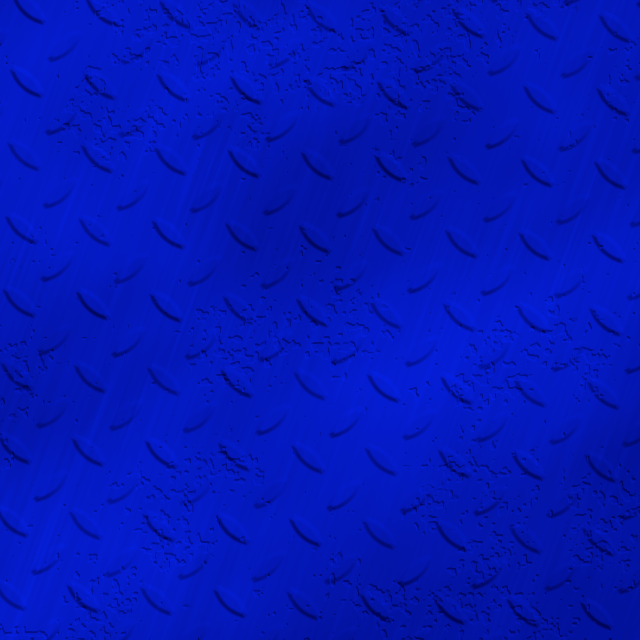
Reproduce this texture procedurally as a WebGL 2 fragment shader.

```glsl
#version 300 es
precision highp float;
// Worn blue tread plate: lozenges of two leanings alternate on a slightly
// turned square lattice. Lozenges and chipped paint form one height field,
// lit as a relief over cloudy, brushed metal.

uniform vec2 u_resolution;
out vec4 fragColor;

const vec3 DEEP_BLUE = vec3(0.008, 0.045, 0.48);
const vec3 LIT_BLUE = vec3(0.02, 0.118, 0.85);
const float PERIOD = 0.1146;          // lattice step, in canvas widths
const float LATTICE_TURN = -0.032;
const vec2 LATTICE_ORIGIN = vec2(0.046, 0.987);
const float BRUSH_ANGLE = 1.22;
const vec2 LIGHT = vec2(0.45, 0.89);

float hash(vec2 p) {
    vec3 q = fract(p.xyx * 0.1031);
    q += dot(q, q.yzx + 33.33);
    return fract((q.x + q.y) * q.z);
}

float noise(vec2 p) {
    vec2 i = floor(p), f = fract(p);
    f = f * f * (3.0 - 2.0 * f);
    return mix(mix(hash(i), hash(i + vec2(1, 0)), f.x),
               mix(hash(i + vec2(0, 1)), hash(i + vec2(1, 1)), f.x), f.y);
}

float fbm(vec2 p) {
    float sum = 0.0, weight = 0.55;
    for (int i = 0; i < 3; i++) {
        sum += weight * noise(p);
        p = p * 2.1 + 17.3;
        weight *= 0.5;
    }
    return sum / 0.9625;
}

// Coordinates of p in a frame turned by the given angle.
vec2 turn(vec2 p, float angle) {
    float c = cos(angle), s = sin(angle);
    return vec2(c * p.x + s * p.y, c * p.y - s * p.x);
}

// Distance to a lens with cut ends; the ends slope more gently.
float lozengeDistance(vec2 p, float halfLength, float halfWidth, float cut) {
    float radius = (halfLength * halfLength + halfWidth * halfWidth) / (2.0 * halfWidth);
    float lens = length(vec2(p.x, abs(p.y) + radius - halfWidth)) - radius;
    return max(lens, 0.7 * (abs(p.x) - cut));
}

// One bevelled lozenge per unit cell, each raised a little differently.
float lozenges(vec2 q, float lean, float seed) {
    vec2 cell = floor(q + 0.5);
    float d = lozengeDistance(turn(q - cell, lean), 0.36, 0.128, 0.31);
    float raised = mix(0.72, 1.05, hash(cell + seed));
    return raised * smoothstep(0.0, 0.075, -d);
}

float treadHeight(vec2 p) {
    vec2 q = turn(p - LATTICE_ORIGIN, LATTICE_TURN) / PERIOD;
    return max(lozenges(q, -0.71, 40.0), lozenges(q + 0.5, 0.75, 90.0));
}

// Small pits, dense inside scattered patches and rare outside them.
float chipDepth(vec2 p) {
    float patches = 0.6 * noise(p * 6.0 + 31.0) + 0.4 * noise(p * 15.0 + 8.0);
    float threshold = mix(0.82, 0.56, smoothstep(0.48, 0.74, patches));
    float grain = 0.65 * noise(p * 100.0 + 200.0) + 0.35 * noise(p * 210.0 + 70.0);
    return 0.42 * smoothstep(0.0, 0.12, grain - threshold);
}

float plateHeight(vec2 p) {
    return treadHeight(p) - chipDepth(p);
}

// Height drop towards the light; shadowed slopes weigh more than lit ones.
float relief(vec2 p, vec2 light, float reach) {
    float drop = plateHeight(p - light * reach) - plateHeight(p + light * reach);
    return drop * (drop < 0.0 ? 1.5 : 0.4);
}

// Fine grain and a few stronger scratches along the brushing direction.
float brushing(vec2 p, float angle) {
    vec2 b = turn(p, angle) + 3.0;
    float fine = noise(b * vec2(7.0, 220.0)) - 0.5;
    float scratch = smoothstep(0.72, 1.0, noise(b * vec2(5.0, 130.0) + 55.0));
    float strength = mix(0.4, 1.0, noise(b * 5.0));
    return strength * (0.13 * fine + 0.12 * scratch);
}

// Broad light and dark clouds, dimmer away from the centre.
float clouds(vec2 p, vec2 centre) {
    vec2 stretched = turn(p, 0.6) * vec2(2.2, 3.6) + 12.0;
    float dim = smoothstep(0.2, 0.75, length(p - centre));
    return 0.75 + 0.85 * (fbm(stretched) - 0.5) - 0.18 * dim;
}

void main() {
    vec2 p = gl_FragCoord.xy / min(u_resolution.x, u_resolution.y);
    float tread = treadHeight(p);
    float tone = clamp(clouds(p, vec2(0.4, 0.52)), 0.36, 0.96);
    tone += brushing(p, BRUSH_ANGLE);
    tone += relief(p, LIGHT, 0.0016);
    tone -= 0.3 * max(tread * (1.0 - tread), 0.0);  // soft outline on bevels
    fragColor = vec4(mix(DEEP_BLUE, LIT_BLUE, clamp(tone, -0.35, 1.12)), 1.0);
}
```
